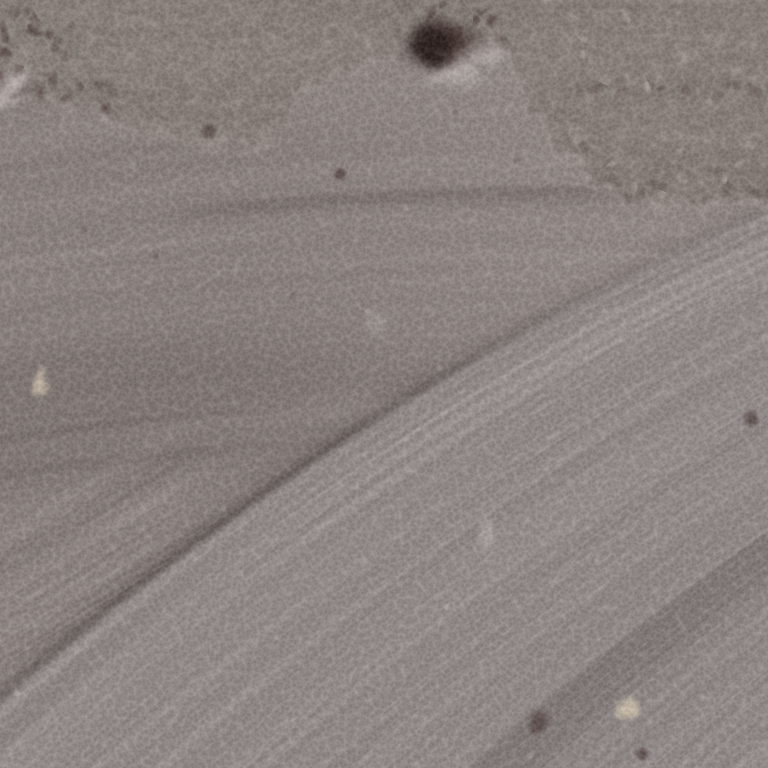
A WebGL 2 fragment shader for this texture:

```glsl
#version 300 es
precision highp float;
// Trowelled grey plaster: a curved ridge, combed strokes and a crumbling, pitted top.
uniform vec2 u_resolution;
out vec4 fragColor;

const vec3 SWEEP = vec3(0.55, 0.518, 0.506);
const vec3 COMB = vec3(0.577, 0.55, 0.544);
const vec3 ROUGH = vec3(0.545, 0.512, 0.495);
const vec3 PIT = vec3(0.36, 0.3, 0.29);
const vec3 HOLE = vec3(0.2, 0.155, 0.15);
const vec3 CHIP = vec3(0.72, 0.69, 0.68);
const vec3 PEBBLE = vec3(0.78, 0.73, 0.66);
const float COMB_FAN = 0.39;  // how strongly strokes converge to the right
const float GRAIN = 0.085;
const float STROKE = 0.016;

vec2 hash2(vec2 p) {
    vec3 q = fract(p.xyx * vec3(0.1031, 0.103, 0.0973));
    q += dot(q, q.yzx + 33.33);
    return fract((q.xx + q.yz) * q.zy);
}

// Cellular noise: distance to the nearest point, and its id
vec2 cellular(vec2 p) {
    vec2 base = floor(p), best = vec2(9.0, 0.0);
    for (int j = -1; j <= 1; j++)
        for (int i = -1; i <= 1; i++) {
            vec2 cell = base + vec2(i, j), h = hash2(cell);
            float d = length(cell + h - p);
            if (d < best.x) best = vec2(d, fract(h.x * 17.0 + h.y * 31.0));
        }
    return best;
}

// Layered sines that run along a stroke and vary across it
float strokes(float across, float along, float freq) {
    float sum = 0.0, amp = 1.0;
    for (int i = 0; i < 5; i++) {
        float k = float(i);
        float bend = 1.6 * sin(across * freq * 0.37 + k * 2.1) + sin(along * (3.0 + k) + k * 4.3);
        sum += amp * sin(across * freq + bend + k * k) * (0.65 + 0.35 * sin(along * 7.0 + across * 23.0 + k));
        freq *= 1.63;
        amp *= 0.87;
    }
    return sum;
}

float bell(float x, float width) { return exp(-x * x / (width * width)); }
float rise(float a, float b, float x) { return smoothstep(a, b, x); }
float fall(float a, float b, float x) { return 1.0 - smoothstep(a, b, x); }
float blob(vec2 p, float x, float y, float rx, float ry) {
    return fall(0.3, 1.3, length((p - vec2(x, y)) / vec2(rx, ry)));
}

float ridgeHeight(float x) { return 0.09 + 0.843 * x - 0.206 * x * x; }
float roughEdge(float x) {
    float y = 0.87 - 0.06 * rise(0.03, 0.28, x) + 0.08 * rise(0.35, 0.4, x);
    return y + 0.045 * rise(0.4, 0.55, x) - 0.12 * rise(0.64, 0.73, x) - 0.08 * rise(0.7, 0.82, x);
}

// Upper field: nearly level strokes, slanted scratches at lower left
vec3 upperField(vec2 p) {
    float sweep = p.y - 0.15 * p.x + 0.1 * p.x * p.x;
    float left = fall(0.2, 0.5, p.x);
    float tone = STROKE * 0.5 * strokes(sweep, p.x, 45.0) + 0.025 * rise(0.2, 0.8, p.x);
    tone -= 0.036 * bell(sweep - 0.46, 0.12) * fall(0.2, 0.85, p.x);
    float shelf = rise(0.665, 0.697, sweep) * fall(0.697, 0.706, sweep);
    tone -= 0.055 * shelf * rise(0.18, 0.32, p.x) * fall(0.72, 0.92, p.x);
    tone += left * (0.03 * bell(sweep - 0.655, 0.006) - 0.035 * bell(sweep - 0.427, 0.006));
    tone -= left * 0.025 * bell(sweep - 0.378, 0.01);
    float slant = p.y - 0.62 * p.x;
    float scratched = fall(0.25, 0.35, slant) * fall(0.18, 0.3, p.x);
    return SWEEP + tone + scratched * (0.012 + 0.02 * strokes(slant, p.x, 85.0));
}

// Lower field: combed strokes fanning beneath the ridge
vec3 lowerField(vec2 p, float depth) {
    float tone = STROKE * strokes(depth, p.x, 68.0);
    float combing = rise(0.02, 0.04, depth) * fall(0.09, 0.19, depth) * rise(0.15, 0.6, p.x);
    tone += combing * (0.015 + 0.03 * cos(depth * 250.0 - 3.2 + sin(depth * 70.0 + p.x * 5.0)));
    float band = rise(0.675, 0.7, depth) * fall(0.75, 0.88, depth);
    return COMB + tone - rise(0.45, 0.7, p.x) * (0.058 * band + 0.03 * bell(depth - 0.69, 0.008));
}

void main() {
    vec2 p = gl_FragCoord.xy / u_resolution;
    vec2 q = p + 0.004 * sin(p.yx * vec2(91.0, 83.0) + 2.0 * sin(p * 60.0));
    float depth = (ridgeHeight(p.x) - p.y) / (1.0 - COMB_FAN * p.x);
    vec3 color = mix(upperField(p), lowerField(p, depth), rise(-0.006, 0.012, depth));

    // Ridge shadow and its lit side
    float fade = 1.0 - 0.65 * rise(0.3, 0.95, p.x);
    color -= fade * (0.085 * bell(depth + 0.004, 0.011) + 0.04 * bell(depth + 0.012, 0.028));
    color += 0.03 * fade * bell(depth - 0.02, 0.008);

    // Crumbled top: pits and crumbs gather near its edge and corners
    float edge = q.y - roughEdge(q.x) + 0.006 * sin(p.x * 140.0);
    float rough = rise(-0.006, 0.008, edge), right = rise(0.68, 0.78, p.x);
    float mottle = 0.06 * (cellular(q * vec2(42.0, 65.0)).x - 0.5) + 0.008 * strokes(p.y, p.x, 40.0);
    color = mix(color, ROUGH + mottle, rough);
    color += 0.045 * bell(edge, 0.007) * (0.6 + 0.4 * sin(p.x * 97.0));
    float crumble = blob(q, 0.03, 0.925, 0.07, 0.075) + blob(q, 0.115, 0.87, 0.035, 0.035);
    crumble += blob(q, 0.6, 0.965, 0.09, 0.04);
    crumble += right * 0.5 * (bell(edge - 0.02, 0.02) + bell(p.y - 0.885, 0.014));
    vec2 pits = cellular(q * vec2(58.0, 48.0));
    float pit = fall(0.1, 0.65, pits.x) * step(0.4, pits.y);
    color = mix(color, PIT, 0.8 * pit * rough * min(crumble, 1.0));
    color += 0.07 * fall(0.1, 0.45, pits.x) * step(pits.y, 0.12) * rough * (0.25 + 0.7 * right);

    // Deep hole with a lit lip, and a pale chip at the left side
    float lip = max(blob(q, 0.592, 0.907, 0.038, 0.023), blob(q, 0.63, 0.931, 0.025, 0.018));
    color = mix(color, CHIP, 0.75 * lip);
    color = mix(color, PIT - 0.05, blob(q, 0.577, 0.945, 0.05, 0.032));
    color = mix(color, HOLE, 0.95 * blob(q, 0.56, 0.938, 0.037, 0.029));
    color = mix(color, CHIP, 0.9 * bell(q.y - 0.875 - 0.8 * q.x, 0.014) * fall(0.025, 0.045, p.x));

    // Larger stones, flecks and dents
    float pebble = max(blob(q, 0.816, 0.076, 0.02, 0.016), 0.8 * blob(q, 0.054, 0.502, 0.011, 0.019));
    color = mix(color, PEBBLE, pebble);
    float fleck = max(blob(p, 0.634, 0.305, 0.012, 0.024), 0.6 * blob(q, 0.492, 0.58, 0.016, 0.022));
    color = mix(color, CHIP, 0.55 * fleck);
    float dent = max(blob(p, 0.978, 0.455, 0.011, 0.011), blob(p, 0.836, 0.018, 0.009, 0.009));
    dent = max(dent, max(blob(q, 0.7, 0.06, 0.015, 0.015), blob(p, 0.272, 0.829, 0.01, 0.01)));
    color = mix(color, PIT, 0.8 * max(dent, blob(p, 0.443, 0.773, 0.009, 0.009)));

    // Sparse specks and fine grain
    vec2 specks = cellular(p * 17.0 + 5.0);
    color += 0.07 * fall(0.02, 0.12, specks.x) * (step(0.95, specks.y) - step(specks.y, 0.02));
    vec2 turned = vec2(p.x + 0.6 * p.y, p.y - 0.6 * p.x);
    color += GRAIN * (cellular(turned * 110.0).x + 0.8 * cellular(turned * 210.0).x - 0.92);
    fragColor = vec4(color, 1.0);
}
```
